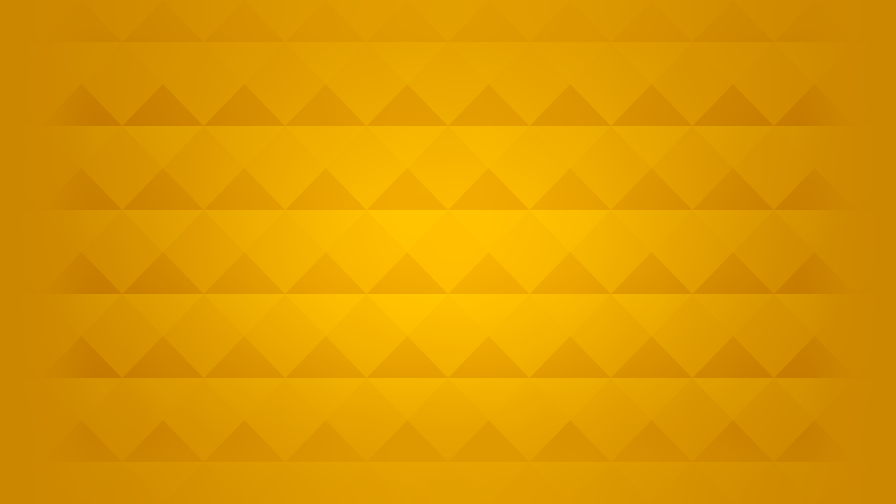
A WebGL 2 fragment shader for this background:

```glsl
#version 300 es
precision highp float;
// Golden wall of flat pyramids: each cell is cut by its diagonals into a light
// top, plain sides and a dark base, under a warm glow from the centre.
// Whole cell counts, cosine light and wrapped noise make it tile both ways.

#define CELLS vec2(11.0, 6.0)
#define EDGE_GOLD vec3(0.80, 0.53, 0.0)
#define CORE_GOLD vec3(1.0, 0.745, 0.0)
#define SHADE_TINT vec3(0.042, 0.062, 0.0)
#define TOP_GLOW 0.42
#define TOP_CONTRAST 0.3
#define FACET_VARIATION 0.22
#define GRAIN_CELLS vec2(22.0, 6.0)
#define GRAIN_AMOUNT 0.12
#define SAMPLES 4

uniform vec2 u_resolution;
out vec4 fragColor;

const float TAU = 6.2831853;

float hash(vec2 p) {
    vec3 q = fract(p.xyx * vec3(0.1031, 0.1030, 0.0973));
    q += dot(q, q.yzx + 33.33);
    return fract((q.x + q.y) * q.z);
}

// Gradient noise on a lattice that wraps after "period" cells
float cornerSlope(vec2 corner, vec2 offset, vec2 period) {
    float angle = TAU * hash(mod(corner, period) + 7.0);
    return dot(vec2(cos(angle), sin(angle)), offset);
}

float gradientNoise(vec2 p, vec2 period) {
    vec2 i = floor(p), f = fract(p);
    vec2 w = f * f * f * (f * (f * 6.0 - 15.0) + 10.0);
    vec2 e = vec2(1.0, 0.0);
    float low = mix(cornerSlope(i, f, period),
                    cornerSlope(i + e.xy, f - e.xy, period), w.x);
    float high = mix(cornerSlope(i + e.yx, f - e.yx, period),
                     cornerSlope(i + e.xx, f - e.xx, period), w.x);
    return mix(low, high, w.y);
}

// Relief of one pyramid: positive is lit, negative is in shade
float facetShade(vec2 uv) {
    vec2 grid = (uv - 0.5) * CELLS + vec2(0.0, 0.5);
    vec2 cell = floor(grid);
    vec2 p = fract(grid) - 0.5;
    float shade = 0.25 * p.y;
    vec2 id = cell * 2.0;
    if (abs(p.y) > abs(p.x)) {
        shade = p.y > 0.0 ? 0.2 + 0.5 * p.y : -0.65 + 0.8 * p.y;
        id.y += sign(p.y) * 0.5;
    } else {
        // Facing sides of two neighbours share one diamond
        id.x += sign(p.x);
    }
    float variation = hash(mod(id, CELLS * 2.0) + 3.0) - 0.5;
    return shade + FACET_VARIATION * variation;
}

void main() {
    vec2 uv = gl_FragCoord.xy / u_resolution;

    // Facets, averaged over the pixel for smooth edges
    float relief = 0.0;
    for (int j = 0; j < SAMPLES; j++) {
        for (int i = 0; i < SAMPLES; i++) {
            vec2 jitter = (vec2(i, j) + 0.5) / float(SAMPLES) - 0.5;
            relief += facetShade(uv + jitter / u_resolution);
        }
    }
    relief /= float(SAMPLES * SAMPLES);

    // Faint wear on the faces
    relief += GRAIN_AMOUNT * gradientNoise(uv * GRAIN_CELLS, GRAIN_CELLS);

    // Central glow; the relief fades out toward the borders
    vec2 bump = 0.5 - 0.5 * cos(TAU * uv);
    float glow = bump.x * mix(TOP_GLOW, 1.0, bump.y);
    float contrast = smoothstep(0.0, 0.12, bump.x)
                   * mix(TOP_CONTRAST, 1.0, smoothstep(0.0, 0.25, bump.y));

    vec3 color = mix(EDGE_GOLD, CORE_GOLD, glow) + SHADE_TINT * relief * contrast;
    fragColor = vec4(clamp(color, 0.0, 1.0), 1.0);
}
```
